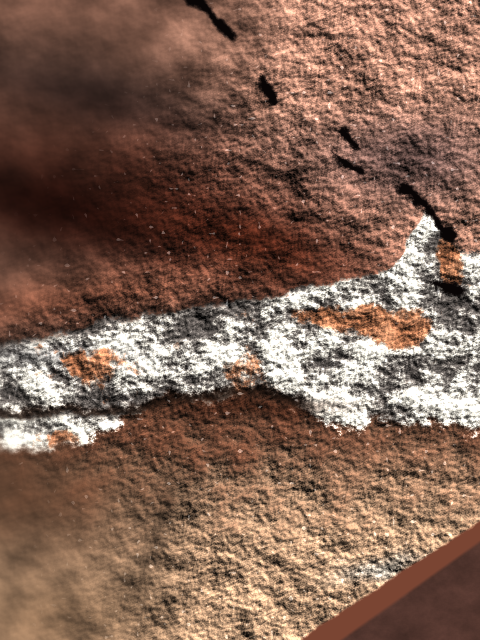
Give the GLSL for this texture, as a Shadertoy shader.

```glsl
vec2 gradientAt(vec2 cell) {
    float a = 6.2832 * fract(sin(dot(cell, vec2(127.1, 311.7))) * 4375.85);
    return vec2(cos(a), sin(a));
}

float gradientNoise(vec2 p) {
    vec2 i = floor(p), f = fract(p);
    vec2 u = f * f * f * (f * (f * 6.0 - 15.0) + 10.0);
    vec2 e = vec2(1, 0);
    float low = mix(dot(gradientAt(i), f), dot(gradientAt(i + e), f - e), u.x);
    float high = mix(dot(gradientAt(i + e.yx), f - e.yx), dot(gradientAt(i + 1.0), f - 1.0), u.x);
    return 1.4 * mix(low, high, u.y);
}

float fbm(vec2 p, float roughness) {
    float sum = 0.0, amp = 0.5;
    for (int i = 0; i < 6; i++) {
        sum += amp * gradientNoise(p);
        p = mat2(1.6, 1.2, -1.2, 1.6) * p + 7.3;
        amp *= roughness;
    }
    return sum;
}

float blob(vec2 p, vec2 center, vec2 radius) {
    vec2 d = (p - center) / radius;
    return exp(-dot(d, d));
}

float segmentDistance(vec2 p, vec2 a, vec2 b) {
    vec2 ab = b - a;
    return length(p - a - ab * clamp(dot(p - a, ab) / dot(ab, ab), 0.0, 1.0));
}

// Rust-brown rock above the vein, with its deep hollow
vec3 upperRock(vec2 p, float tone) {
    vec3 col = mix(vec3(.47, .33, .27), vec3(.67, .49, .41), smoothstep(.2, .75, p.x + tone * .3));
    vec2 tilted = p + vec2(0, .25 * p.x);
    col = mix(col, vec3(.16, .12, .11), .9 * blob(tilted, vec2(.2, 1.18), vec2(.32, .085)));
    col = mix(col, vec3(.28, .14, .10), .75 * blob(tilted, vec2(.3, 1.02), vec2(.4, .13)));
    col = mix(col, vec3(.12, .045, .03), .97 * blob(tilted, vec2(.14, .93), vec2(.42, .11)));
    col = mix(col, vec3(.24, .10, .06), .9 * blob(tilted, vec2(.54, .95), vec2(.23, .08)));
    col = mix(col, vec3(.28, .22, .22), .7 * blob(p, vec2(.86, 1.0), vec2(.2, .09)));
    col = mix(col, vec3(.46, .28, .21), .9 * blob(p - vec2(0, .12 * p.x), vec2(.18, .69), vec2(.34, .055)));
    return col;
}

// Tan rock below the vein, darkest under its lip
vec3 lowerRock(vec2 p, float tone) {
    vec3 col = mix(vec3(.72, .58, .46), vec3(.36, .23, .17), smoothstep(.2, .48, p.y + tone * .15));
    col = mix(col, vec3(.31, .20, .14), .75 * blob(p, vec2(.04, .29), vec2(.3, .14)));
    col = mix(col, vec3(.50, .38, .28), .7 * blob(p, vec2(.1, .04), vec2(.24, .12)));
    col = mix(col, vec3(.66, .51, .40), .6 * blob(p, vec2(.86, .34), vec2(.2, .07)));
    float crease = segmentDistance(p, vec2(.36, .3), vec2(.29, .12));
    col *= 1.0 - .4 * exp(-crease * 28.0);
    return mix(col, vec3(.82, .78, .72), .9 * blob(p - vec2(0, .2 * p.x), vec2(.79, -.01), vec2(.08, .02)));
}

// Pale blue-grey mineral with rusty stains
vec3 mineral(vec2 p, float tone) {
    vec3 col = mix(vec3(.42, .39, .37), vec3(.88, .86, .81), smoothstep(-.28, .25, tone + .1 * gradientNoise(p * 60.0)));
    col = mix(col, vec3(.28, .27, .28), .55 * blob(p, vec2(.1, .59), vec2(.2, .025)));
    float rust = blob(p, vec2(.75, .67), vec2(.11, .03)) + blob(p, vec2(.84, .635), vec2(.07, .03))
        + .75 * blob(p, vec2(.2, .57), vec2(.09, .04)) + .5 * blob(p, vec2(.52, .55), vec2(.05, .09))
        + blob(p, vec2(.94, .79), vec2(.025, .07)) + .7 * blob(p, vec2(.12, .42), vec2(.05, .02));
    rust = smoothstep(.3, .65, rust + .7 * fbm(p * 17.0 + 4.0, .65));
    return mix(col, vec3(.67, .40, .25), .8 * rust);
}

void mainImage(out vec4 fragColor, in vec2 fragCoord) {
    vec2 p = fragCoord / iResolution.x;
    float focus = smoothstep(0.0, .45, p.x + .35 * blob(p, vec2(0, .55), vec2(.6, .18))
        - .25 * smoothstep(.9, 1.3, p.y));
    float roughness = mix(.42, .72, focus);

    // Surface height, lit from the upper right
    vec2 grainPos = p * vec2(9, 11);
    float tone = fbm(grainPos, roughness);
    float relief = tone - fbm(grainPos + vec2(.035, .06), roughness);
    vec2 q = p + .022 * vec2(fbm(p * 9.0 + 20.0, .6), fbm(p * 9.0 + 50.0, .6));

    // Vein boundaries
    float peak = exp(-pow((q.x - .89) / .055, 2.0));
    float top = .613 + .19 * q.x + .11 * peak;
    float bottom = .405 + .1 * smoothstep(.1, .4, q.x) - .06 * smoothstep(.58, .7, q.x);
    float aboveTop = q.y - top + .025 * tone;
    float aboveBottom = q.y - bottom + .05 * tone;
    float blur = mix(.018, .006, focus);

    vec3 col = mix(lowerRock(q, tone), mineral(q, tone), smoothstep(-blur, blur * 2.0, aboveBottom));
    vec3 upper = upperRock(q, tone);
    upper *= 1.0 - .55 * exp(-abs(aboveTop) * 45.0) * (1.0 - smoothstep(.4, .8, p.x));
    col = mix(col, upper, smoothstep(-blur, blur, aboveTop));

    // Brown lip and dark seam along the vein
    col = mix(col, vec3(.22, .12, .08), .8 * blob(q, vec2(.52, .485), vec2(.18, .022)));
    float seamY = .475 + .037 * smoothstep(.2, .43, q.x) - .02 * smoothstep(.55, .68, q.x);
    float seam = 1.0 - smoothstep(.002, .014, abs(q.y - seamY + .02 * tone));
    col = mix(col, vec3(.11, .07, .05), .85 * seam * (1.0 - smoothstep(.6, .68, p.x)));

    // Grain, relief and mineral glints
    col *= 1.0 + .55 * tone + mix(.7, 2.0, focus) * clamp(relief, -.3, .3);
    col += .3 * focus * smoothstep(.55, .75, gradientNoise(p * 75.0));

    // Open fissures
    const vec4 fissures[7] = vec4[7](
        vec4(.40, 1.34, .48, 1.26), vec4(.55, 1.17, .57, 1.13), vec4(.695, 1.01, .75, .97),
        vec4(.72, 1.06, .75, 1.02), vec4(.835, .94, .90, .89), vec4(.90, .89, .945, .84),
        vec4(.91, .745, .96, .725));
    float gap = 1.0;
    for (int i = 0; i < 7; i++)
        gap = min(gap, segmentDistance(q, fissures[i].xy, fissures[i].zw));
    col = mix(col, vec3(.035, .02, .02), 1.0 - smoothstep(.003, .014, gap + .014 * tone));

    // Smooth backdrop past the diagonal lower edge
    float rim = p.y - .66 * (p.x - .625) + .006 * tone;
    float shade = smoothstep(-.006, .006, p.y - .71 * (p.x - .712));
    vec3 backdrop = mix(vec3(.32, .21, .18), vec3(.48, .27, .20), shade) * (1.0 + .25 * tone * (1.0 - shade));
    col = mix(backdrop, col, smoothstep(-.004, .005, rim));

    fragColor = vec4(clamp(col, 0.0, 1.0), 1.0);
}
```
